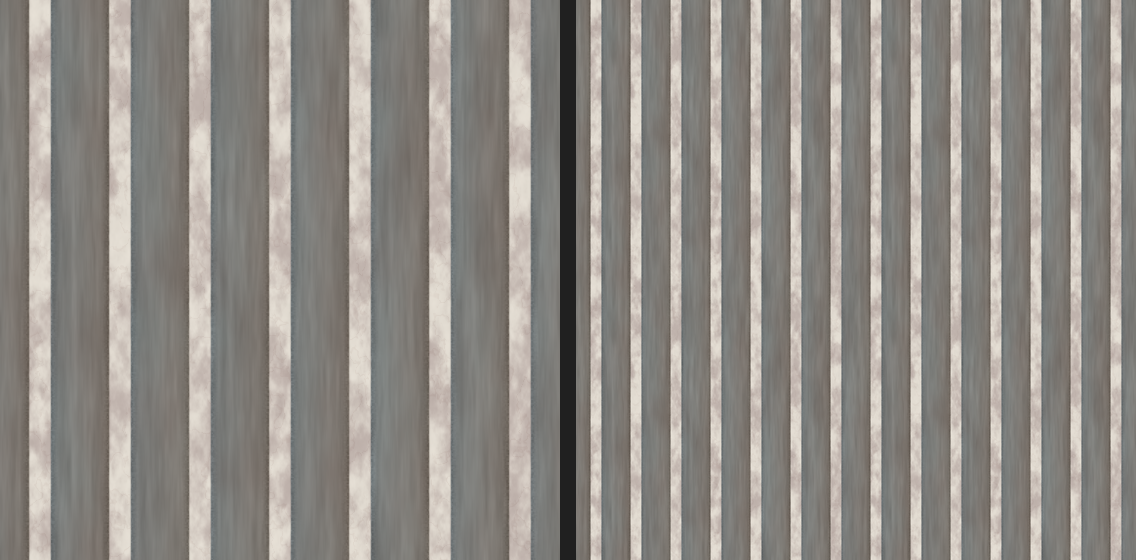
Left: one tile. Right: repeated 2 by 2.
Give the GLSL for this texture, as a Shadertoy shader.

```glsl
// Seven pale mottled vertical slats over weathered grey wood with soft edge shadows.

float hash(vec2 p) {
    vec3 q = fract(vec3(p.xyx) * vec3(0.1031, 0.1030, 0.0973));
    q += dot(q, q.yzx + 33.33);
    return fract((q.x + q.y) * q.z);
}

// Value noise that wraps after "cells" lattice steps.
float wrapNoise(vec2 uv, vec2 cells) {
    vec2 p = uv * cells;
    vec2 i = floor(p), f = fract(p);
    f = f * f * (3.0 - 2.0 * f);
    vec2 a = mod(i, cells), b = mod(i + 1.0, cells);
    return mix(mix(hash(a), hash(vec2(b.x, a.y)), f.x),
               mix(hash(vec2(a.x, b.y)), hash(b), f.x), f.y);
}

// Layered noise, roughly centred on zero.
float fbm(vec2 uv, vec2 cells) {
    float sum = 0.0, amp = 0.5;
    for (int k = 0; k < 4; k++) {
        sum += amp * (wrapNoise(uv, cells) - 0.5);
        uv += vec2(0.37, 0.61);
        cells *= 2.0;
        amp *= 0.55;
    }
    return sum;
}

// Grey wood; t runs from 0 at the left of a panel to 1 at the right.
vec3 woodPanel(vec2 uv, float t) {
    float grain = fbm(uv, vec2(90.0, 7.0));
    float fibre = wrapNoise(uv, vec2(230.0, 24.0)) - 0.5;
    float stain = fbm(uv + 0.23, vec2(21.0, 8.0));
    vec3 color = mix(vec3(0.485, 0.490, 0.480), vec3(0.495, 0.472, 0.448), smoothstep(0.1, 0.9, t));
    color += 0.10 * grain + 0.025 * fibre;
    color += stain * vec3(0.035, 0.065, 0.07);

    // Cool shadow on the left, warm shadow on the right.
    color *= mix(vec3(1.0), vec3(0.80, 0.86, 0.91), exp(-t * 14.0));
    color *= mix(vec3(1.0), vec3(0.80, 0.77, 0.73), exp(-(1.0 - t) * 13.0));

    // Gritty speckle along both borders.
    float border = exp(-min(t, 1.0 - t) * 18.0);
    return color + 0.11 * border * (wrapNoise(uv, vec2(380.0)) - 0.5);
}

// Cream slat with rosy clouds and thin veins; inset is the depth from its edge.
vec3 paleSlat(vec2 uv, float inset) {
    float cloud = fbm(uv + 0.41, vec2(22.0, 13.0));
    float detail = fbm(uv + 0.17, vec2(70.0, 42.0));
    vec2 warp = 0.018 * vec2(detail, cloud);
    float vein = 1.0 - smoothstep(0.0, 0.045, abs(fbm(uv + warp, vec2(34.0, 24.0))));
    float tone = smoothstep(-0.28, 0.24, cloud + 0.35 * detail);
    vec3 color = mix(vec3(0.755, 0.705, 0.680), vec3(0.885, 0.860, 0.820), tone);
    color += 0.05 * detail;
    color -= vein * vec3(0.022, 0.030, 0.030);
    return color * mix(0.93, 1.0, smoothstep(0.0, 0.022, inset));
}

void mainImage(out vec4 fragColor, in vec2 fragCoord) {
    vec2 uv = fragCoord / iResolution.xy;
    const float repeats = 7.0;
    const float halfWidth = 0.137;

    // Signed distance to the slat edge, in repeat units.
    float x = fract(uv.x * repeats);
    float edge = abs(x - 0.5) - halfWidth;
    edge += 0.003 * (wrapNoise(uv, vec2(14.0, 90.0)) - 0.5);
    float t = (fract(x + 0.5) - halfWidth) / (1.0 - 2.0 * halfWidth);

    float blur = max(0.008, repeats / iResolution.x);
    float slat = 1.0 - smoothstep(-blur, blur, edge);
    vec3 color = mix(woodPanel(uv, clamp(t, 0.0, 1.0)), paleSlat(uv, -edge), slat);
    fragColor = vec4(color, 1.0);
}
```
